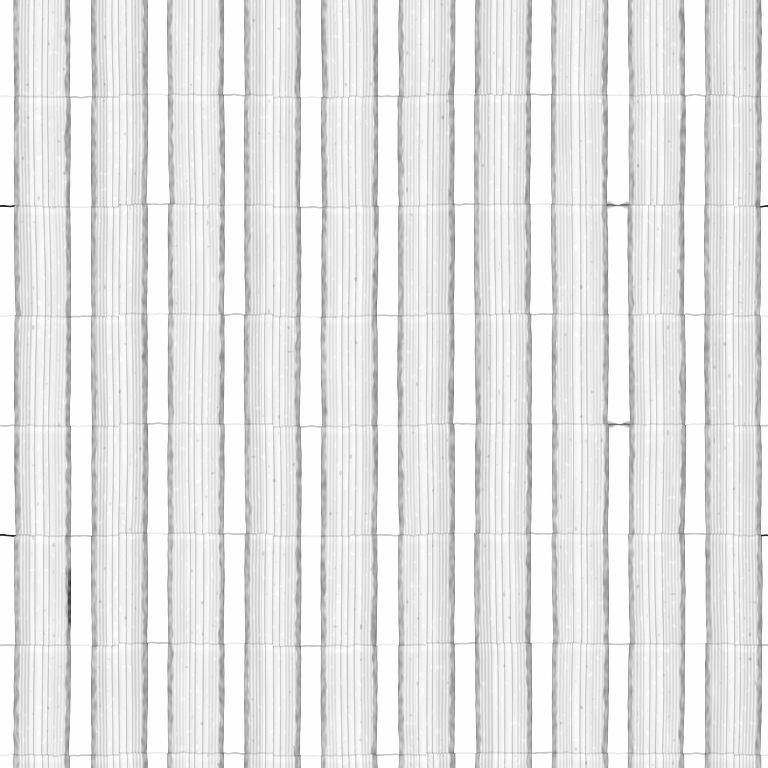
Give the GLSL for this texture map, as a Shadertoy shader.

```glsl
#define SLATS 10.0
#define ROWS 7.0
#define OFFSET vec2(0.0053, 0.0185)
#define HALF_WIDTH 0.0363
#define SWAY 0.0022
#define RIM 0.17
#define RIB_PITCH 0.115
#define RIB_DEPTH 0.15
#define FACE_TONE 0.965
#define RIM_TONE 0.69
#define GAP_TONE 0.998
#define CRACK_CHANCE 0.10

float hash(vec2 p) {
    vec3 q = fract(p.xyx * vec3(0.1031, 0.1030, 0.0973));
    q += dot(q, q.yzx + 33.33);
    return fract((q.x + q.y) * q.z);
}

float gradDot(vec2 cell, vec2 d) {
    float a = 6.2832 * hash(cell);
    return dot(vec2(cos(a), sin(a)), d);
}

// Gradient noise, roughly -0.7 to 0.7
float gradientNoise(vec2 p) {
    vec2 i = floor(p), f = p - i;
    vec2 w = f * f * f * (f * (f * 6.0 - 15.0) + 10.0);
    float low = mix(gradDot(i, f), gradDot(i + vec2(1, 0), f - vec2(1, 0)), w.x);
    float high = mix(gradDot(i + vec2(0, 1), f - vec2(0, 1)), gradDot(i + vec2(1), f - vec2(1)), w.x);
    return mix(low, high, w.y);
}

// Soft-edged line that never gets thinner than a pixel, only fainter
float line(float d, float halfWidth, float px) {
    float w = max(halfWidth, 0.5 * px);
    return (1.0 - smoothstep(w - 0.5 * px, w + 0.5 * px, abs(d))) * halfWidth / w;
}

// Grooved face and rough rims; s runs from -1 to 1 across the slat
float slatTone(float s, vec2 uv, float id, float row, float px) {
    float spx = px / HALF_WIDTH;
    float bend = 0.09 * gradientNoise(vec2(id * 7.3, uv.y * 4.0))
               + 0.05 * (hash(vec2(id + 31.0, row)) - 0.5);
    float g = s + bend;
    float side = step(0.0, s);
    float tone = FACE_TONE + 0.03 * gradientNoise(uv * vec2(90.0, 14.0) + id);

    // Fine ribs on both shoulders, averaged over the pixel
    float ratio = 3.1416 * min(spx / RIB_PITCH, 1.0);
    float average = sin(ratio) / ratio;
    float inner = mix(0.28, 0.42, hash(vec2(id, side + 50.0)));
    float shoulder = smoothstep(inner, inner + 0.06, abs(g));
    float strength = mix(0.65, 1.15, hash(vec2(id + 13.0, side)));
    float rib = 0.5 + 0.5 * average * cos(6.2832 * g / RIB_PITCH);
    tone -= shoulder * strength * RIB_DEPTH * (0.15 + 0.85 * rib);

    // Broad strips down the middle
    for (float k = -1.0; k < 2.0; k++) {
        float at = 0.25 * k + 0.09 * (hash(vec2(id, k + 80.0)) - 0.5);
        tone -= 0.16 * line(g - at, 0.022, spx);
        tone -= 0.03 * smoothstep(0.1, 0.0, abs(g - at - 0.05));
    }

    // Small scars and specks
    float scar = gradientNoise(uv * vec2(150.0, 95.0) + 17.0);
    tone -= 0.12 * smoothstep(0.42, 0.6, scar);
    tone += 0.04 * smoothstep(0.3, 0.5, -scar);

    // Shadowed rims with a ragged inner border
    float ragged = 0.07 * gradientNoise(vec2(uv.y * 70.0, id + 5.3 * side))
                 + 0.05 * gradientNoise(vec2(uv.y * 19.0, id * 3.1 + side));
    float depth = abs(s) - (1.0 - RIM) + ragged;
    float mottle = 0.16 * gradientNoise(uv * vec2(230.0, 85.0))
                 + 0.10 * gradientNoise(uv * vec2(120.0, 24.0));
    float rimTone = RIM_TONE + 0.02 - 0.04 * side + mottle;
    rimTone -= 0.10 * smoothstep(0.93, 1.0, abs(s));
    return mix(tone, rimTone, smoothstep(-0.5 * spx - 0.02, 0.5 * spx + 0.02, depth));
}

void mainImage(out vec4 fragColor, in vec2 fragCoord) {
    vec2 uv = fragCoord / iResolution.xy;
    float px = 1.0 / min(iResolution.x, iResolution.y);
    float u = (uv.x - OFFSET.x) * SLATS;
    float v = (uv.y - OFFSET.y) * ROWS;
    float id = mod(floor(u), SLATS);
    float gap = mod(floor(u + 0.5), SLATS);

    // Each joint is slightly uneven from slat to slat
    v += 0.035 * (hash(vec2(gap, 91.0)) - 0.5) + 0.012 * gradientNoise(uv * vec2(90.0, 9.0));
    float row = mod(floor(v), ROWS);
    float seam = mod(floor(v + 0.5), ROWS);
    float t = fract(v);
    float seamDist = (v - floor(v + 0.5)) / ROWS;

    // Segments sway, bow and taper between joints
    float below = hash(vec2(id, row)) - 0.5;
    float above = hash(vec2(id, mod(row + 1.0, ROWS))) - 0.5;
    float jog = hash(vec2(id + 20.0, row)) - 0.5;
    float x = (fract(u) - 0.5) / SLATS - SWAY * (mix(below, above, t) + 0.6 * jog);
    float halfWidth = HALF_WIDTH + 0.0007 * sin(3.1416 * t) + 0.0008 * (t - 0.5)
                    + 0.0007 * gradientNoise(vec2(uv.y * 60.0, id * 2.7 + step(0.0, x)));
    float s = x / halfWidth;

    // Gap with its thin cross ties
    float alternate = mod(gap + seam, 2.0);
    float dark = step(gap, 0.5) * step(1.5, mod(seam, 3.0));
    float tie = mix(0.07 + 0.15 * alternate, 0.85, dark);
    float gapTone = GAP_TONE - tie * line(seamDist, 0.0011, px);
    float stained = step(0.94, hash(vec2(gap + 40.0, seam)));
    float reach = 0.006 * smoothstep(0.014, 0.0, abs(x) - halfWidth);
    gapTone -= 0.35 * stained * smoothstep(reach + px, 0.0, abs(seamDist));

    // Slat with a faint joint and occasional dark edge cracks
    float tone = slatTone(s, uv, id, row, px);
    tone -= 0.09 * line(seamDist, 0.0012, px);
    tone += 0.025 * smoothstep(0.008, 0.0, abs(seamDist + 0.005));
    float cracked = step(1.0 - CRACK_CHANCE, hash(vec2(id + 60.0, row)));
    float span = smoothstep(0.05, 0.25, t) * smoothstep(0.8, 0.55, t);
    float fray = 0.6 + gradientNoise(vec2(uv.y * 80.0, id));
    tone -= 0.5 * cracked * span * fray * line(s - 0.95, 0.05, px / HALF_WIDTH);

    float cover = smoothstep(-0.5 * px, 0.5 * px, halfWidth - abs(x));
    fragColor = vec4(vec3(clamp(mix(gapTone, tone, cover), 0.0, 1.0)), 1.0);
}
```
